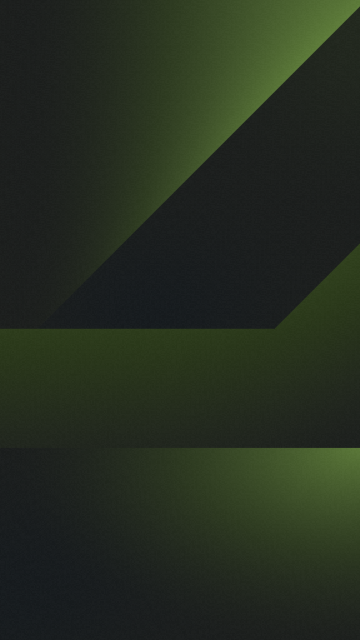
Give the GLSL for this background, as a Shadertoy shader.

```glsl
const vec2 CANVAS = vec2(0.5625, 1.0);
const float UPPER_DIAGONAL = 0.4275;   // y - x along each slanted edge
const float LOWER_DIAGONAL = 0.0573;
const float STRIP_TOP = 0.4863;
const float STRIP_BOTTOM = 0.3001;
const vec2 CORNER_GLOW_SIZE = vec2(0.56, 0.33);
const float STRIP_GLOW = 0.43;
const float GRAIN_CELLS = 512.0;
const float GRAIN_STRENGTH = 0.016;

const vec3 CHARCOAL = vec3(0.112, 0.122, 0.117);
const vec3 BLUE_BLACK = vec3(0.092, 0.110, 0.122);
const vec3 MOSS = vec3(0.18, 0.23, 0.13);
const vec3 LEAF = vec3(0.37, 0.49, 0.23);
const vec3 STRIP_TINT = vec3(0.94, 0.98, 0.82);

float hash(vec2 p) {
    return fract(sin(dot(p, vec2(127.1, 311.7))) * 43758.5453);
}

// Coverage of the side where the signed distance is positive
float cover(float d) {
    float pixel = 0.7 / iResolution.y;
    return smoothstep(-pixel, pixel, d);
}

// Dark base through moss to bright leaf green
vec3 glowRamp(vec3 base, float amount) {
    vec3 low = mix(base, MOSS, clamp(amount / 0.3, 0.0, 1.0));
    return mix(low, LEAF, clamp((amount - 0.3) / 0.7, 0.0, 1.0));
}

float pocket(vec2 p, vec2 center, vec2 size) {
    vec2 q = (p - center) / size;
    return exp(-dot(q, q));
}

vec3 upperPanel(vec2 p) {
    float depth = max(p.y - p.x - UPPER_DIAGONAL, 0.0);
    float across = smoothstep(0.03, 0.52, p.x);
    float amount = across * (0.6 + 0.4 * exp(-depth / 0.12));
    return glowRamp(CHARCOAL, amount);
}

vec3 darkBand(vec2 p) {
    vec3 base = mix(CHARCOAL, BLUE_BLACK, pocket(p, vec2(0.24, 0.50), vec2(0.19, 0.14)));
    float amount = 0.11 * smoothstep(0.65, 1.0, p.y) * smoothstep(0.3, 0.56, p.x);
    return glowRamp(base, amount);
}

vec3 lowerStrip(vec2 p) {
    float bend = max(p.x - 0.2, 0.0);
    float level = p.y - 0.6 * bend * bend;
    float amount = STRIP_GLOW * smoothstep(0.18, 0.62, level);
    vec3 tint = mix(vec3(1.0), STRIP_TINT, smoothstep(0.05, 0.3, amount));
    return glowRamp(CHARCOAL, amount) * tint;
}

vec3 bottomPanel(vec2 p) {
    float radius = length((p - vec2(CANVAS.x, STRIP_BOTTOM)) / CORNER_GLOW_SIZE);
    float amount = 0.95 * pow(max(1.0 - radius, 0.0), 1.7);
    vec3 base = mix(CHARCOAL, BLUE_BLACK, pocket(p, vec2(0.0, 0.07), vec2(0.25, 0.17)));
    return glowRamp(base, amount);
}

void mainImage(out vec4 fragColor, in vec2 fragCoord) {
    vec2 p = fragCoord / iResolution.xy * CANVAS;
    float slant = p.y - p.x;

    // Stack the panels from back to front
    float aboveDiagonal = cover((slant - UPPER_DIAGONAL) * 0.7071);
    vec3 color = mix(darkBand(p), upperPanel(p), aboveDiagonal);
    float strip = cover(max(STRIP_TOP - p.y, (LOWER_DIAGONAL - slant) * 0.7071));
    color = mix(color, lowerStrip(p), strip);
    color = mix(color, bottomPanel(p), cover(STRIP_BOTTOM - p.y));

    // Fine film grain
    color += (hash(floor(p * GRAIN_CELLS)) - 0.5) * GRAIN_STRENGTH;
    fragColor = vec4(color, 1.0);
}
```
